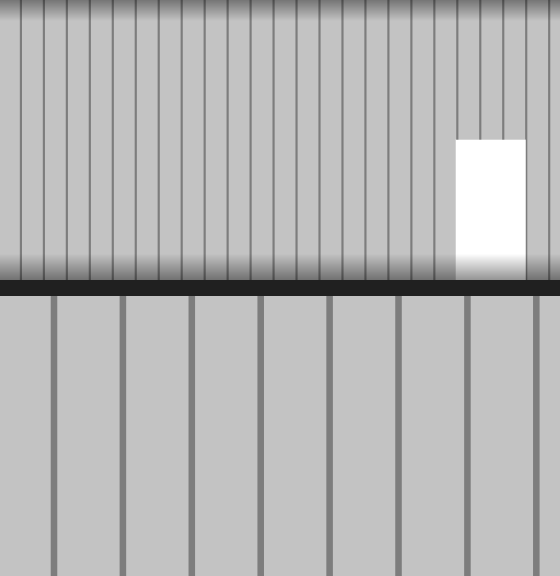
Top: the whole. Bottom: its middle third, enlarged.
Reproduce this pattern procedurally as a Shadertoy shader.

```glsl
// Grey vertical wall panels with dark seams, a white doorway and shaded top and bottom edges.

// Lengths are in units of canvas height.
const float SEAM_SPACING = 0.08203;
const float FIRST_SEAM = 0.0747;
const float SEAM_WIDTH = 0.0078;

const vec3 PANEL_COLOR = vec3(0.765);
const vec3 SEAM_COLOR = vec3(0.49);
const vec3 DOOR_COLOR = vec3(1.0);

const vec2 DOOR_CENTER = vec2(1.7526, 0.2);
const vec2 DOOR_HALF_SIZE = vec2(0.125, 0.301);

// Coverage of a shape from its signed distance, softened over one pixel.
float coverage(float dist, float pixel) {
    return clamp(0.5 - dist / pixel, 0.0, 1.0);
}

// Signed distance to the nearest of evenly spaced vertical strips.
float stripDistance(float x, float first, float spacing, float width) {
    float offset = fract((x - first) / spacing + 0.5) - 0.5;
    return abs(offset) * spacing - 0.5 * width;
}

float boxDistance(vec2 p, vec2 halfSize) {
    vec2 d = abs(p) - halfSize;
    return length(max(d, 0.0)) + min(max(d.x, d.y), 0.0);
}

// Brightness rising from a dark edge to full light over a given depth.
float edgeShade(float dist, float depth, float darkest) {
    return mix(darkest, 1.0, clamp(dist / depth, 0.0, 1.0));
}

void mainImage(out vec4 fragColor, in vec2 fragCoord) {
    vec2 p = fragCoord / iResolution.y;
    float pixel = 1.0 / iResolution.y;

    // Panels and seams
    float seam = stripDistance(p.x, FIRST_SEAM, SEAM_SPACING, SEAM_WIDTH);
    vec3 color = mix(PANEL_COLOR, SEAM_COLOR, coverage(seam, pixel));

    // Doorway
    float door = boxDistance(p - DOOR_CENTER, DOOR_HALF_SIZE);
    color = mix(color, DOOR_COLOR, coverage(door, pixel));

    // Shading along the ceiling and floor
    color *= edgeShade(1.0 - p.y, 0.075, 0.6);
    color *= edgeShade(p.y, 0.094, 0.58);

    fragColor = vec4(color, 1.0);
}
```
